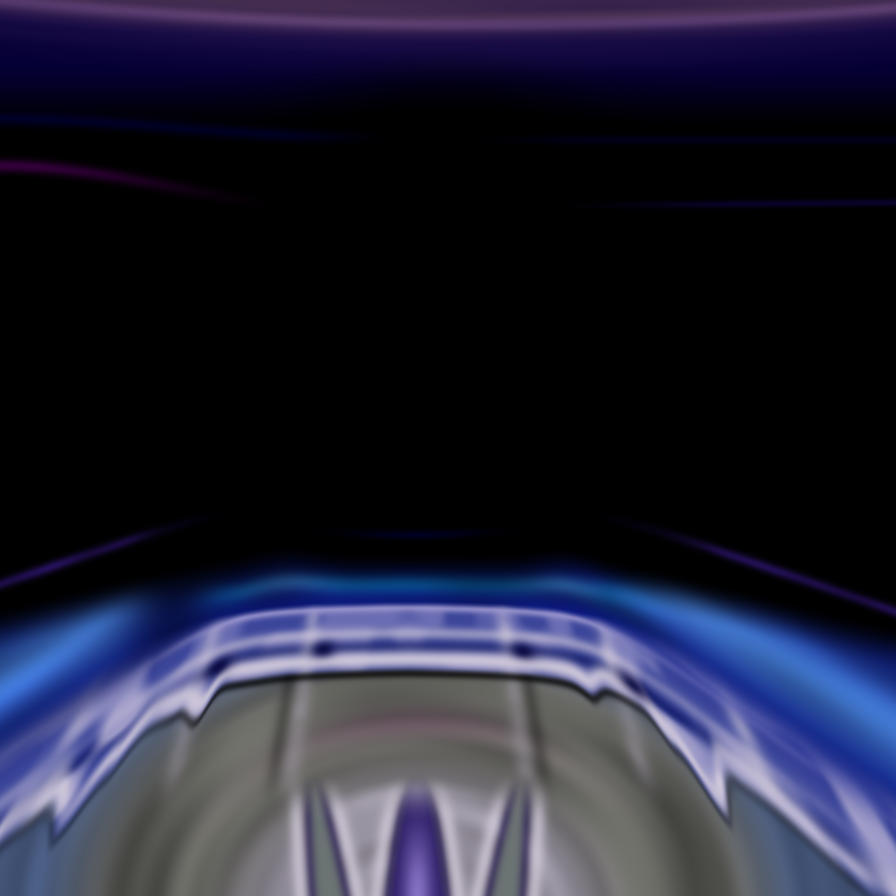
A WebGL 1 fragment shader for this background:

```glsl
precision highp float;
uniform vec2 u_resolution;

#define AXIS 0.456
#define SHOULDER 0.21
#define ROUNDING 0.06
#define RIB_STEP 0.112
#define RIM 0.745
#define PETAL_TOP 0.86
#define PETAL_STEP 0.115
#define RAGGED 0.045

const vec3 NAVY = vec3(0.02, 0.0, 0.21);
const vec3 MAUVE = vec3(0.27, 0.18, 0.31);
const vec3 DEEP = vec3(0.04, 0.09, 0.46);
const vec3 SKY = vec3(0.24, 0.44, 0.77);
const vec3 TEAL = vec3(0.04, 0.34, 0.64);
const vec3 SLATE = vec3(0.23, 0.27, 0.6);
const vec3 LILAC = vec3(0.6, 0.58, 0.8);
const vec3 PEARL = vec3(0.83, 0.8, 0.86);
const vec3 OLIVE = vec3(0.4, 0.4, 0.38);
const vec3 ASH = vec3(0.58, 0.56, 0.61);
const vec3 VIOLET = vec3(0.19, 0.13, 0.42);

float hash(vec2 p) {
  vec3 q = fract(p.xyx * vec3(0.1031, 0.103, 0.0973));
  q += dot(q, q.yzx + 33.33);
  return fract((q.x + q.y) * q.z);
}

float noise(vec2 p) {
  vec2 i = floor(p), f = fract(p);
  f = f * f * (3.0 - 2.0 * f);
  return mix(mix(hash(i), hash(i + vec2(1, 0)), f.x),
             mix(hash(i + vec2(0, 1)), hash(i + vec2(1, 1)), f.x), f.y);
}

float band(float x, float center, float width) {
  float d = (x - center) / width;
  return exp(-d * d);
}

// Sagging haze and thin streaks under the top edge
vec3 upperHaze(float x, float depth) {
  float across = (x - 0.55) / 0.55;
  float sag = depth - 0.028 * (1.0 - across * across);
  float grain = noise(vec2(x * 3.0, sag * 110.0));
  vec3 c = NAVY * (1.0 - smoothstep(0.065, 0.15, depth + 0.02 * band(x, 0.5, 0.15)));
  c += vec3(0.1, 0.06, 0.08) * (1.0 - smoothstep(0.0, 0.07, sag)) * (0.6 + 0.6 * grain);
  c = mix(c, MAUVE, (1.0 - smoothstep(-0.01, 0.025, sag)) * (0.65 + 0.35 * grain));
  c += vec3(0.15, 0.11, 0.14) * band(sag, 0.0, 0.007);
  float slope = 0.05 * smoothstep(0.0, 0.4, x);
  c += vec3(0.0, 0.0, 0.13) * band(depth, 0.133 + 0.4 * slope, 0.007) * (1.0 - smoothstep(0.3, 0.45, x));
  c += vec3(0.2, 0.0, 0.23) * band(depth, 0.185 + slope, 0.007) * (1.0 - smoothstep(0.0, 0.33, x));
  c += vec3(0.03, 0.01, 0.16) * band(depth, 0.236 - 0.01 * x, 0.004) * smoothstep(0.6, 0.85, x);
  return c + vec3(0.0, 0.0, 0.1) * band(depth, 0.156, 0.005) * smoothstep(0.5, 0.7, x);
}

// Soft concentric rings under the rim
vec3 dome(float x, float depth, float side) {
  float r = length(vec2((x - 0.47) * 0.8, depth - 1.03));
  vec3 c = mix(OLIVE, vec3(0.27, 0.34, 0.48), smoothstep(0.27, 0.35, r));
  c *= 1.0 - 0.3 * band(r, 0.25, 0.035) * side;
  c = mix(c, vec3(0.36, 0.28, 0.33), 0.8 * band(r, 0.224, 0.018) * band(x, 0.46, 0.13));
  c = mix(c, ASH, 1.0 - smoothstep(0.13, 0.2, r));
  return c * (0.84 + 0.32 * noise(vec2(r * 55.0, x * 7.0)));
}

// Three pointed petals with pale halos and dark outlines
vec3 addPetals(vec3 c, float x, float depth) {
  float rise = max(depth - PETAL_TOP, 0.0), grow = smoothstep(0.0, 0.06, rise);
  for (int k = -1; k <= 1; k++) {
    float i = float(k), outer = abs(i);
    float offset = abs(x - 0.466 - i * (PETAL_STEP - 0.14 * (rise - 0.02)));
    float d = offset - mix(0.034, 0.02, outer) * sqrt(rise / 0.14);
    vec3 core = mix(VIOLET, vec3(0.52, 0.44, 0.76), band(offset, 0.0, 0.016) * smoothstep(0.03, 0.14, rise));
    c = mix(c, PEARL, 0.7 * grow * band(d, 0.012, 0.009));
    c = mix(c, mix(core, vec3(0.42, 0.45, 0.45), outer), grow * (1.0 - smoothstep(-0.009, 0.005, d)));
    c = mix(c, VIOLET * 0.7, 0.6 * grow * band(d, -0.001, 0.006));
  }
  return c;
}

void main() {
  vec2 uv = gl_FragCoord.xy / u_resolution;
  float x = uv.x, depth = 1.0 - uv.y, dx = x - AXIS;

  // Arch coordinates: level follows the rim, outer the flatter glow
  float t = abs(dx) - SHOULDER;
  float drop = 0.5 * (t + sqrt(t * t + ROUNDING * ROUNDING));
  float side = smoothstep(0.18, 0.32, abs(dx));
  float fan = dx * 0.77 / (depth + 0.04);
  float level = (depth + 0.586 * drop) / (1.0 + 1.94 * drop);
  float outer = depth - 0.25 * drop;
  float teeth = noise(vec2(fan * 42.0, 3.0));
  float ragged = level + RAGGED * (0.3 - teeth * teeth) * smoothstep(0.16, 0.28, abs(dx));
  float breaks = noise(vec2(fan * 24.0, level * 60.0));
  float patches = smoothstep(0.25, 0.75, noise(vec2(fan * 34.0 + 7.0, level * 38.0)));
  vec3 c = upperHaze(x, depth);

  // Broken filaments and blue glow
  float filament = band(depth, 0.565 + 0.35 * drop, 0.006) * smoothstep(0.18, 0.4, abs(dx));
  c += mix(vec3(0.0, 0.0, 0.2), vec3(0.13, 0.06, 0.32), side) * filament * (0.4 + 0.8 * breaks);
  c += vec3(0.0, 0.0, 0.13) * band(depth, 0.597 - 0.4 * dx * dx, 0.005) * band(dx, 0.01, 0.07);
  float bump = band(abs(dx - 0.02), 0.155, 0.045), gap = band(dx, -0.26, 0.05);
  float sky = band(level, mix(0.648 - 0.006 * bump, 0.612, side), mix(0.011, 0.031, side));
  vec3 blue = mix(DEEP, mix(TEAL, SKY, max(side, 0.7 * bump)), sky * (1.0 - 0.85 * gap));
  blue *= 0.7 + 0.5 * noise(vec2(fan * 12.0, level * 40.0));
  c = mix(c, blue, smoothstep(0.615, 0.667, outer + 0.01 * bump) * (1.0 - 0.4 * gap));

  // Glassy lattice, smeared into patches along the flanks
  float cell = mod(fan + 0.5 * RIB_STEP, RIB_STEP) - 0.5 * RIB_STEP;
  float rib = band(cell, 0.0, 0.01) * smoothstep(0.05, 0.1, abs(fan)) * (0.4 + 0.6 * breaks);
  float knot = band(cell, 0.016, 0.014) * band(level, 0.719, 0.009);
  knot *= smoothstep(0.06, 0.09, abs(fan)) * (1.0 - smoothstep(0.25, 0.32, abs(fan)));
  vec3 lattice = mix(SLATE, mix(LILAC, PEARL, 0.5 * side), patches * mix(0.5, 0.8, side));
  lattice = mix(lattice, DEEP * 0.8, 0.65 * band(level, 0.719, 0.008) * (1.0 - patches * side));
  lattice = mix(lattice, PEARL, 0.65 * rib);
  lattice = mix(lattice, LILAC, band(level, 0.675, 0.005) * mix(0.85, 0.6 * breaks, side));
  lattice = mix(lattice, PEARL, band(level, 0.703, 0.007) * mix(0.55, 0.5 * breaks, side));
  lattice = mix(lattice, PEARL, band(ragged, 0.732, 0.01) * mix(0.9, 0.35 + 0.6 * breaks, side));
  lattice = mix(lattice, vec3(0.03, 0.03, 0.25), 0.9 * knot);
  c = mix(c, lattice, smoothstep(0.667 - 0.02 * side, 0.676 + 0.018 * side, level));

  // Dome with ribs and petals behind a dark rim
  float ribFade = 1.0 - smoothstep(0.84, 0.91, depth);
  vec3 inner = mix(dome(x, depth, side), ASH * 1.1, 0.6 * rib * ribFade);
  inner *= 1.0 - 0.3 * ribFade * band(abs(fan), RIB_STEP + 0.016, 0.008);
  inner = addPetals(inner, x, depth);
  float soft = mix(0.004, 0.009, side);
  c = mix(c, inner, smoothstep(RIM - soft, RIM + soft, ragged));
  c *= 1.0 - mix(0.7, 0.3, side) * band(ragged, RIM + 0.003, 0.005);
  gl_FragColor = vec4(clamp(c, 0.0, 1.0), 1.0);
}
```
